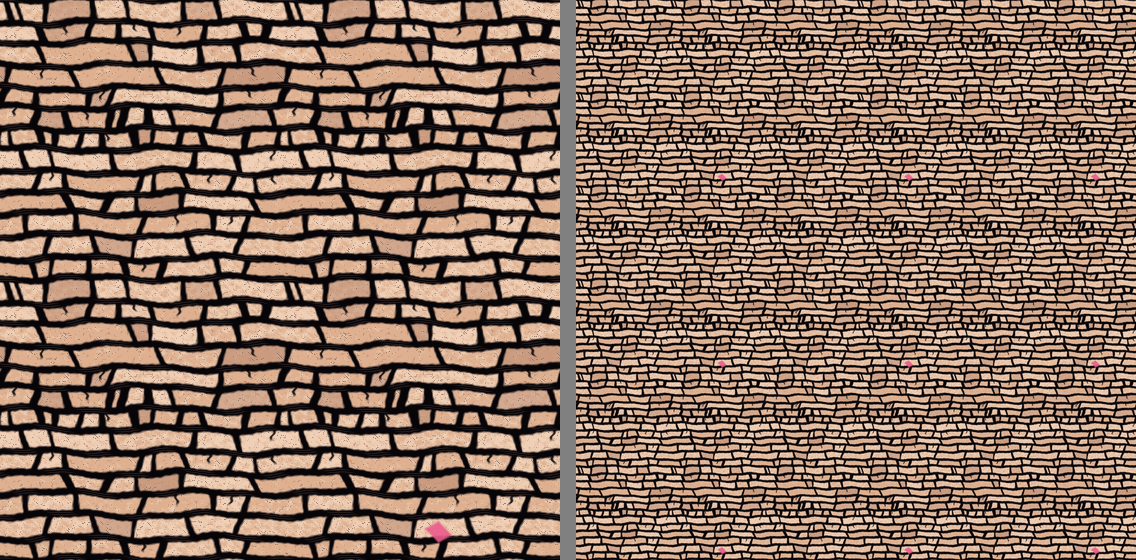
Left, the tile; right, the same tile 3 across and 3 down.
A WebGL 1 fragment shader for this texture:

```glsl
precision highp float;
uniform vec2 u_resolution;

const float TAU = 6.2831853;
const float REPEATS = 2.0;
const float ROWS = 13.0;
const vec3 MORTAR = vec3(0.03, 0.02, 0.03);
const vec3 UMBER = vec3(0.24, 0.18, 0.18);
const vec3 BROWN = vec3(0.47, 0.38, 0.34);
const vec3 CLAY = vec3(0.74, 0.55, 0.45);
const vec3 SAND = vec3(0.87, 0.69, 0.56);
const vec3 CREAM = vec3(0.94, 0.82, 0.72);
const vec3 PINK = vec3(0.92, 0.36, 0.55);

float hash(vec2 p) {
  return fract(sin(dot(p, vec2(127.1, 311.7))) * 4375.85);
}

float wrap(float i, float n) {
  return floor(mod(i + 0.5, n));
}

// Sine wave with whole-number frequencies, so it wraps over one tile
float wave(vec2 p, vec2 freq, float phase) {
  return sin(TAU * (dot(p, freq) + phase));
}

// Distance to the nearest scattered point, wrapping after n cells
float cellular(vec2 p, vec2 n) {
  vec2 g = p * n;
  float nearest = 1.0;
  for (int j = -1; j <= 1; j++) {
    for (int i = -1; i <= 1; i++) {
      vec2 cell = floor(g) + vec2(float(i), float(j));
      vec2 key = vec2(wrap(cell.x, n.x), wrap(cell.y, n.y));
      vec2 point = cell + vec2(hash(key), hash(key + 57.3));
      nearest = min(nearest, length(point - g));
    }
  }
  return nearest;
}

float joint(float i, float n, float jitter, float seed) {
  return i + jitter * (hash(vec2(wrap(i, n), seed)) - 0.5);
}

// Wrapped index of an uneven span, and distances to its two joints
vec3 span(float x, float n, float jitter, float seed) {
  float i = floor(x);
  if (x < joint(i, n, jitter, seed)) i -= 1.0;
  else if (x >= joint(i + 1.0, n, jitter, seed)) i += 1.0;
  return vec3(wrap(i, n), x - joint(i, n, jitter, seed),
              joint(i + 1.0, n, jitter, seed) - x);
}

// Rounded box distance from the gaps to its nearest sides
float roundedEdge(vec2 gap, float radius) {
  vec2 k = radius - gap;
  return length(max(k, 0.0)) + min(max(k.x, k.y), 0.0) - radius;
}

vec3 brickColour(vec2 p, float tone) {
  float blotch = cellular(p, vec2(26.0, 39.0));
  float speck = cellular(p, vec2(90.0, 110.0));
  float streak = wave(p, vec2(7.0, 31.0), 0.4 * wave(p, vec2(19.0, 8.0), tone));
  float light = 0.5 * tone + 0.45 * blotch + 0.35 * speck + 0.08 * streak;
  vec3 colour = mix(SAND, CREAM, smoothstep(0.38, 0.85, light));
  colour = mix(colour, CLAY, 0.6 * smoothstep(0.82, 0.95, fract(tone * 7.3)));
  colour = mix(colour, CLAY, 0.75 * smoothstep(0.62, 0.85, speck));
  // Fine scratches where the surface is worn
  float scratch = 1.0 - smoothstep(0.05, 0.25, abs(streak));
  return mix(colour, BROWN, 0.7 * scratch * smoothstep(0.52, 0.72, blotch));
}

void main() {
  vec2 uv = gl_FragCoord.xy / u_resolution;
  vec2 p = fract(uv * REPEATS);
  float soft = max(0.0015, REPEATS / u_resolution.y);

  // Uneven, gently bowed courses
  float bow = 0.10 * wave(p, vec2(2.0, 1.0), 0.1) + 0.05 * wave(p, vec2(5.0, 3.0), 0.6);
  vec3 row = span(p.y * ROWS + bow, ROWS, 0.22, 3.7);
  float rise = row.y / (row.y + row.z);

  // Bricks of irregular length with leaning joints
  float count = 4.0 + floor(2.9 * hash(vec2(row.x, 8.1)));
  float lean = 0.16 * (rise - 0.5) * wave(p, vec2(3.0, 0.0), hash(vec2(row.x, 2.3)));
  vec3 col = span(p.x * count + hash(vec2(row.x, 5.9)) + lean, count, 0.72, row.x + 20.0);
  vec2 id = vec2(col.x, row.x);
  float width = col.y + col.z;
  vec2 gap = vec2(min(col.y, col.z) / count, min(row.y, row.z) / ROWS);

  // Some bricks break into a short and a long piece
  float cut = col.y - width * mix(0.25, 0.42, hash(id + 31.0));
  if (hash(id + 11.0) > 0.68 && width > 0.65) {
    gap.x = min(gap.x, abs(cut) / count + 0.003);
    id += 0.5 * step(0.0, cut);
  }

  // Mortar width varies; a few joints open wide
  vec2 inset = vec2(0.008 + 0.003 * hash(id + 4.0), 0.0095 + 0.003 * hash(id + 6.0));
  inset.x += 0.009 * step(0.86, hash(id + 9.0));
  float ragged = 0.0009 * wave(p, vec2(23.0, 17.0), 0.0) + 0.0006 * wave(p, vec2(41.0, -29.0), 0.3);
  float edge = roundedEdge(gap - inset, 0.006) + ragged;

  // Mortar with faint broken ridges
  float ridge = 1.0 - smoothstep(0.001, 0.003, abs(gap.y - 0.004));
  vec3 colour = mix(MORTAR, UMBER, 0.5 * ridge * smoothstep(0.1, 0.8, wave(p, vec2(4.0, 7.0), 0.2)));

  // Brick face with darkened rim
  vec3 face = brickColour(p, hash(id + 17.0));
  face = mix(face, BROWN, 0.7 * smoothstep(-0.006, -0.001, edge));

  // Occasional crack running down from the upper edge
  float across = 0.5 * (col.y - col.z) / count + 0.003 * wave(p, vec2(0.0, 37.0), 0.0);
  float crack = (1.0 - smoothstep(0.001, 0.001 + 2.0 * soft, abs(across)))
              * smoothstep(0.4, 0.6, rise) * step(0.8, hash(id + 23.0));
  face = mix(face, MORTAR, 0.9 * crack);
  colour = mix(colour, face, 1.0 - smoothstep(-soft, soft, edge));

  // Single pink paint chip
  vec2 m = uv - vec2(0.783, 0.05);
  float chip = 0.8 * abs(m.x) + abs(m.y + 0.25 * m.x) - 0.019;
  colour = mix(colour, PINK, 0.9 * (1.0 - smoothstep(-soft, soft, chip)));
  gl_FragColor = vec4(colour, 1.0);
}
```
